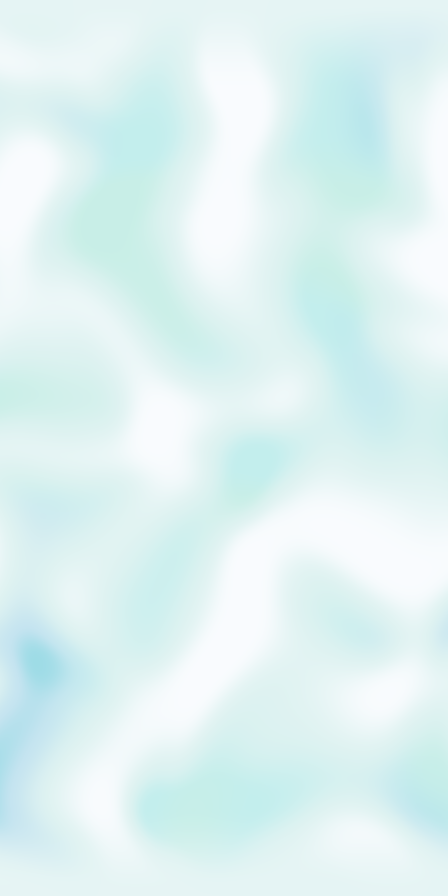
Give the GLSL for this background, as a Shadertoy shader.

```glsl
// Soft pastel background of blurred white, aqua, mint and blue clouds.

vec2 gradientAt(vec2 cell) {
    float angle = 6.2832 * fract(sin(dot(cell, vec2(127.1, 311.7))) * 43758.5);
    return vec2(cos(angle), sin(angle));
}

// Gradient noise with a quintic fade, roughly -0.7 to 0.7
float gradientNoise(vec2 p) {
    vec2 cell = floor(p);
    vec2 f = p - cell;
    vec2 fade = f * f * f * (f * (f * 6.0 - 15.0) + 10.0);
    vec2 e = vec2(0.0, 1.0);
    float bottom = mix(dot(gradientAt(cell), f),
                       dot(gradientAt(cell + e.yx), f - e.yx), fade.x);
    float top = mix(dot(gradientAt(cell + e.xy), f - e.xy),
                    dot(gradientAt(cell + e.yy), f - e.yy), fade.x);
    return mix(bottom, top, fade.y);
}

void mainImage(out vec4 fragColor, in vec2 fragCoord) {
    vec2 uv = fragCoord / iResolution.xy;
    vec2 p = fragCoord / iResolution.x;

    // Bend the plane so the clouds curl into arcs
    vec2 warp = vec2(gradientNoise(p * 2.3 + 17.3), gradientNoise(p * 2.3 + 41.8));
    vec2 q = p + 0.2 * warp;

    // Tone separates white from tinted clouds, hue picks the tint
    float tone = gradientNoise(q * vec2(3.9, 3.5) + vec2(5.4, 8.7));
    float hue = gradientNoise(q * 2.1 + vec2(63.2, 29.5));
    float white = smoothstep(-0.02, 0.38, -tone);
    float tinted = smoothstep(-0.06, 0.36, tone);

    // Blues gather towards the sides and deepen in their cores
    float side = smoothstep(0.2, 0.45, abs(uv.x - 0.5));
    float blue = side * smoothstep(-0.2, 0.2, hue);
    float core = blue * smoothstep(0.28, 0.52, tone);

    vec3 tint = mix(vec3(0.765, 0.933, 0.93), vec3(0.785, 0.935, 0.905),
                    smoothstep(-0.05, 0.25, -hue));
    tint = mix(tint, vec3(0.765, 0.89, 0.94), blue);
    tint = mix(tint, vec3(0.61, 0.86, 0.90), core);

    vec3 color = mix(vec3(0.873, 0.95, 0.945), tint, tinted);
    color = mix(color, vec3(0.975, 0.985, 0.995), white);

    // Calm the top and bottom margins
    float margin = smoothstep(0.0, 0.1, min(uv.y, 1.0 - uv.y));
    color = mix(vec3(0.9, 0.958, 0.957), color, margin);

    fragColor = vec4(color, 1.0);
}
```
